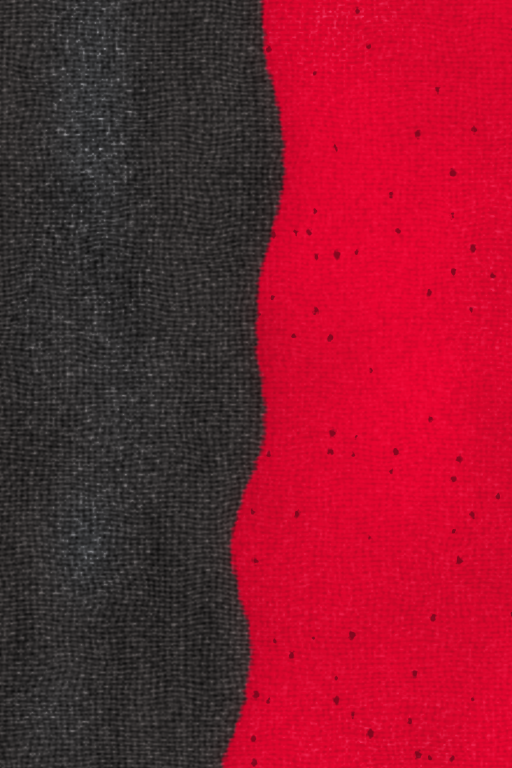
This texture is drawn by a Shadertoy shader. Its source:

```glsl
float hash(vec2 p) {
    vec3 h = fract(vec3(p.xyx) * 0.1031);
    h += dot(h, h.yzx + 33.33);
    return fract((h.x + h.y) * h.z);
}

float noise(vec2 p) {
    vec2 i = floor(p), f = fract(p);
    f = f * f * (3.0 - 2.0 * f);
    return mix(mix(hash(i), hash(i + vec2(1, 0)), f.x),
               mix(hash(i + vec2(0, 1)), hash(i + vec2(1, 1)), f.x), f.y);
}

float fbm(vec2 p) {
    float sum = 0.0, amp = 0.53;
    for (int i = 0; i < 4; i++) {
        sum += amp * noise(p);
        p = mat2(1.6, 1.2, -1.2, 1.6) * p + 7.3;
        amp *= 0.5;
    }
    return sum;
}

float blob(vec2 p, vec2 center, vec2 radius) {
    vec2 d = (p - center) / radius;
    return exp(-dot(d, d));
}

// Wavy border between the two paints, as x for a given height
float borderX(float y) {
    return 0.279 + 0.048 * smoothstep(-0.06, 0.14, y)
                 - 0.026 * smoothstep(0.15, 0.295, y)
                 + 0.044 * smoothstep(0.285, 0.45, y)
                 - 0.011 * smoothstep(0.47, 0.57, y)
                 + 0.037 * smoothstep(0.59, 0.79, y)
                 - 0.027 * smoothstep(0.8, 0.96, y);
}

// Plain weave: warp and weft threads alternate on top
float weave(vec2 p) {
    vec2 q = p * vec2(112.0, 148.0) + 1.3 * vec2(noise(p * 22.0), noise(p * 22.0 + 40.0));
    vec2 s = sin(3.14159 * q);
    float weftOnTop = 0.5 + 0.5 * s.x * s.y;
    return mix(s.x * s.x, s.y * s.y, 0.35 + 0.5 * weftOnTop) * (0.6 + 0.4 * weftOnTop);
}

// Sparse pits scattered on a jittered grid
float pits(vec2 p) {
    vec2 q = p * 38.0, cell = floor(q);
    vec2 center = 0.25 + 0.5 * vec2(hash(cell + 3.0), hash(cell + 17.0));
    float radius = 0.07 + 0.1 * hash(cell + 29.0);
    float d = length((fract(q) - center) * vec2(1.0, 0.75)) + 0.12 * (noise(q * 9.0) - 0.5);
    return step(0.86, hash(cell)) * (1.0 - smoothstep(radius * 0.5, radius + 0.05, d));
}

vec3 blackPaint(vec2 p, float cloth, float grain) {
    float sheen = 0.75 * blob(p, vec2(0.12, 0.86), vec2(0.06, 0.24))
                + 0.75 * blob(p, vec2(0.11, 0.29), vec2(0.045, 0.075))
                + 0.35 * blob(p, vec2(0.16, 0.48), vec2(0.07, 0.16))
                + 0.35 * blob(p, vec2(0.07, 0.07), vec2(0.06, 0.08))
                + 0.3 * blob(p, vec2(0.04, 0.58), vec2(0.04, 0.12));
    float shade = 0.55 * blob(p, vec2(0.145, 0.63), vec2(0.035, 0.07))
                + 0.4 * blob(p, vec2(0.2, 0.19), vec2(0.09, 0.1))
                + 0.3 * blob(p, vec2(0.0, 0.3), vec2(0.04, 0.3));
    // Dry brush strokes run mostly upright
    float strokes = fbm(p * vec2(34.0, 7.0)) - 0.5;
    float light = 0.178 + 0.045 * sheen - 0.06 * shade + 0.06 * strokes;
    light += 0.15 * (cloth - 0.4) + (0.13 + 0.1 * sheen) * (grain - 0.5);
    // Gloss on the tops of the threads
    light += (0.06 + 0.24 * sheen) * smoothstep(0.6, 0.9, grain) * cloth;
    vec3 tint = mix(vec3(1.04, 0.98, 0.97), vec3(0.96, 0.99, 1.03), clamp(sheen, 0.0, 1.0));
    return max(light, 0.06) * tint;
}

vec3 redPaint(vec2 p, float cloth, float grain, float inside) {
    float bright = 0.5 * blob(p, vec2(0.52, 0.53), vec2(0.14, 0.2))
                 + 0.4 * blob(p, vec2(0.44, 0.75), vec2(0.09, 0.16));
    float pale = blob(p, vec2(0.44, 0.97), vec2(0.09, 0.07))
               + 0.7 * blob(p, vec2(0.5, 0.04), vec2(0.16, 0.06))
               + 0.5 * blob(p, vec2(0.64, 0.62), vec2(0.04, 0.2));
    float worn = 0.7 * blob(p, vec2(0.43, 0.21), vec2(0.2, 0.09))
               + 0.5 * blob(p, vec2(0.38, 0.42), vec2(0.07, 0.15))
               + 0.4 * blob(p, vec2(0.65, 0.3), vec2(0.08, 0.2));
    float body = 0.5 + 0.5 * bright - 0.35 * worn + 0.7 * (fbm(p * 9.0) - 0.5);
    float relief = (0.75 - 0.4 * bright) * (cloth - 0.4) + 0.8 * (grain - 0.5);
    vec3 col = mix(vec3(0.79, 0.03, 0.16), vec3(0.92, 0.015, 0.19), clamp(body + 0.5 * relief, 0.0, 1.0));
    col *= 1.0 + 0.16 * min(relief, 0.0) - 0.1 * exp(-inside * 45.0);
    col += vec3(0.03, 0.17, 0.16) * (0.3 + pale + 0.4 * worn) * smoothstep(0.5, 0.85, grain) * cloth;
    return mix(col, vec3(0.36, 0.03, 0.09), 0.65 * pits(p));
}

void mainImage(out vec4 fragColor, in vec2 fragCoord) {
    vec2 p = fragCoord / iResolution.y;
    float cloth = weave(p);
    float grain = 0.55 * noise(p * 330.0) + 0.45 * noise(p * 170.0 + 11.0);

    // Border frayed by the cloth
    float inside = p.x - borderX(p.y) + 0.005 * (noise(p * 90.0) - 0.5) + 0.003 * (cloth - 0.4);
    vec3 black = blackPaint(p, cloth, grain);
    black += vec3(0.07, 0.0, 0.005) * exp(-abs(inside) * 90.0);
    vec3 red = redPaint(p, cloth, grain, max(inside, 0.0));

    vec3 col = mix(black, red, smoothstep(-0.005, 0.004, inside));
    fragColor = vec4(clamp(col, 0.0, 1.0), 1.0);
}
```
